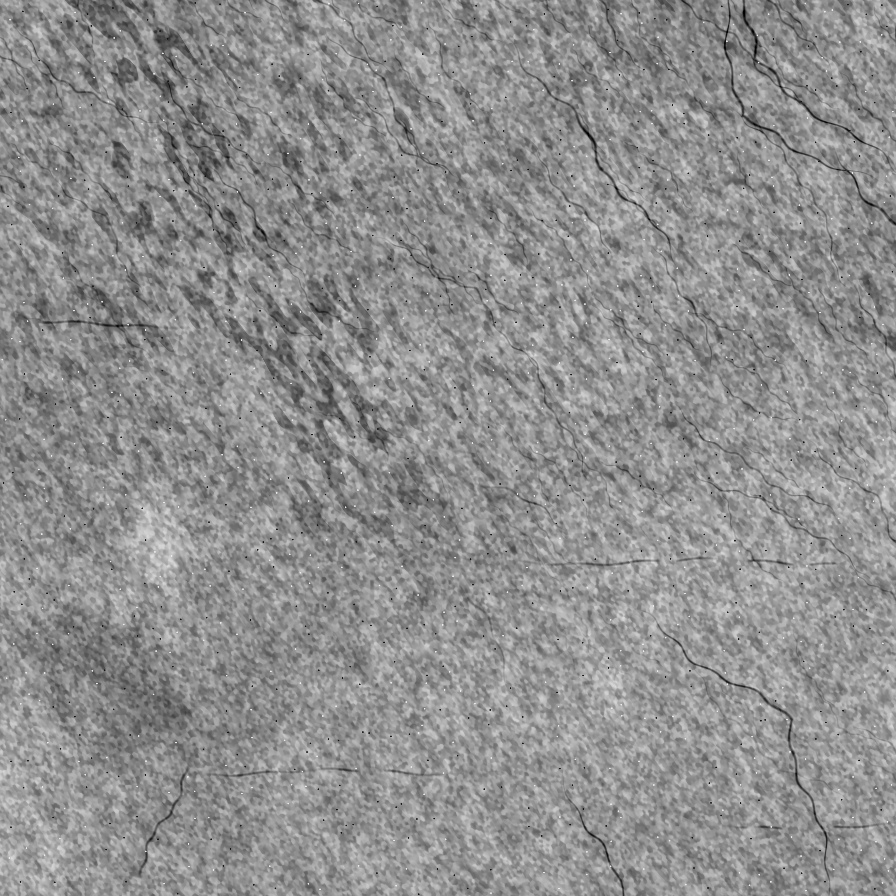
This texture is drawn by a Shadertoy shader. Its source:

```glsl
vec3 hash3(vec2 p) {
    vec3 q = fract(p.xyx * vec3(0.1031, 0.1030, 0.0973));
    q += dot(q, q.yxz + 33.33);
    return fract((q.xxy + q.yzz) * q.zyx);
}

// Coordinates along and across a direction
vec2 alignTo(vec2 v, float angle) {
    vec2 dir = vec2(cos(angle), sin(angle));
    return vec2(dot(v, dir), dot(v, vec2(-dir.y, dir.x)));
}

// Smooth cellular noise: scattered points blend their random values
float cellNoise(vec2 p) {
    vec2 cell = floor(p);
    float sum = 0.0, total = 0.0;
    for (int y = -1; y <= 1; y++)
    for (int x = -1; x <= 1; x++) {
        vec2 id = cell + vec2(x, y);
        vec3 h = hash3(id);
        vec2 d = id + h.xy - p;
        float weight = exp(-4.5 * dot(d, d));
        sum += weight * h.z;
        total += weight;
    }
    return sum / total;
}

// Scattered, kinked, tapering cracks
float cracks(vec2 p, float scale, float width, float share, float kink) {
    float pixel = 0.6 / iResolution.y;
    float ink = 0.0;
    p *= scale;
    vec2 cell = floor(p);
    for (int y = -1; y <= 1; y++)
    for (int x = -1; x <= 1; x++) {
        vec2 id = cell + vec2(x, y);
        vec3 place = hash3(id + 71.0), kind = hash3(id + 19.0);
        vec2 l = alignTo(p - id - place.xy, mix(-1.1, -0.5, place.z));
        l.y += kink * (kind.x - 0.5) * abs(l.x);
        l.y += 0.03 * sin(l.x * 9.0 + 6.28 * place.x) + 0.012 * sin(l.x * 31.0 + 6.28 * place.y);
        float taper = max(1.0 - abs(l.x) / mix(0.5, 0.98, kind.y), 0.0);
        float edge = (width * (0.3 + taper) + pixel) * scale;
        float line = (1.0 - smoothstep(0.0, edge, abs(l.y))) * smoothstep(0.0, 0.4, taper);
        ink = max(ink, line * step(kind.z, share));
    }
    return ink;
}

// Sparse bright and dark pinholes
float specks(vec2 p) {
    vec2 q = p * 54.0, id = floor(q);
    vec3 h = hash3(id + 137.0);
    float away = length(q - id - 0.1 - 0.8 * h.xy) / 54.0;
    float dotMask = 1.0 - smoothstep(0.0005, 0.0013, away);
    return dotMask * (step(h.z, 0.2) - step(0.79, h.z));
}

// Soft round patch
float patchAt(vec2 p, vec2 centre, vec2 size) {
    return 1.0 - smoothstep(0.5, 1.3, length((p - centre) / size));
}

void mainImage(out vec4 fragColor, in vec2 fragCoord) {
    vec2 uv = fragCoord / iResolution.y;
    vec2 slope = alignTo(uv, -0.95);
    float blotch = cellNoise(uv * 6.0 + 3.0);
    float cloud = cellNoise(slope * vec2(14.0, 30.0));

    // Stone grain, drawn out along the slope
    float grey = 0.604;
    grey += 0.11 * (blotch - 0.5) + 0.10 * (cloud - 0.5);
    grey += 0.17 * (cellNoise(slope * vec2(85.0, 160.0) + 40.0) - 0.5);
    grey += 0.27 * (cellNoise(slope * vec2(250.0, 340.0) + 9.0) - 0.5);

    // Dark flecks, densest in a band at the upper left
    float band = exp(-pow(alignTo(uv - vec2(0.27, 0.72), -1.1).y / 0.11, 2.0)) * smoothstep(0.3, 0.5, uv.y);
    float density = 0.25 + 0.4 * smoothstep(0.2, 0.7, uv.y) + 0.5 * band;
    float fleck = cellNoise(slope * vec2(50.0, 150.0) + 80.0);
    grey -= 0.20 * density * smoothstep(0.48, 0.76, fleck + 0.45 * (cloud - 0.5));
    grey -= 0.05 * band * smoothstep(0.4, 0.7, cloud);

    // Pale and dark stains
    vec2 warped = uv + 0.05 * (vec2(cloud, cellNoise(uv * 22.0)) - 0.5);
    grey += 0.13 * patchAt(warped, vec2(0.165, 0.39), vec2(0.042, 0.07));
    grey += 0.08 * patchAt(warped, vec2(0.13, 0.31), vec2(0.025, 0.035));
    vec2 stain = alignTo(warped - vec2(0.11, 0.235), -0.8);
    grey -= 0.10 * patchAt(stain, vec2(0.0), vec2(0.11, 0.065));

    // Hairlines and bold cracks, mostly toward the upper right
    float hairMask = mix(0.2, 1.0, smoothstep(0.55, 0.95, uv.x * 0.6 + uv.y));
    grey -= 0.22 * hairMask * cracks(uv, 7.0, 0.0013, 0.7, 0.5);
    grey -= 0.16 * hairMask * cracks(uv + 5.3, 13.0, 0.0011, 0.7, 0.6);
    grey -= 0.38 * smoothstep(0.45, 0.7, uv.x) * cracks(uv + 2.0, 4.5, 0.0019, 0.62, 1.2);

    // Level seams: height, middle, half length
    vec3 seams[4] = vec3[4](vec3(0.638, 0.1, 0.12), vec3(0.373, 0.75, 0.26),
                            vec3(0.138, 0.34, 0.19), vec3(0.078, 0.92, 0.13));
    for (int i = 0; i < 4; i++) {
        vec3 s = seams[i];
        float wave = 0.003 * sin(uv.x * 23.0 + s.x * 40.0) + 0.0012 * sin(uv.x * 90.0);
        float fade = 1.0 - smoothstep(0.5, 1.0, abs(uv.x - s.y) / s.z);
        float line = 1.0 - smoothstep(0.0, 0.0024, abs(uv.y - s.x - wave));
        grey -= 0.26 * line * fade * smoothstep(0.25, 0.7, cellNoise(vec2(uv.x * 45.0, s.x * 50.0)));
    }

    // Steep crack dropping from the lower left seam
    vec2 steep = alignTo(uv - vec2(0.183, 0.085), 1.1);
    steep.y += 0.004 * sin(steep.x * 70.0) + 0.0015 * sin(steep.x * 230.0);
    grey -= 0.3 * (1.0 - smoothstep(0.0, 0.0027, abs(steep.y))) * (1.0 - smoothstep(0.05, 0.075, abs(steep.x)));

    // Pinholes
    float speck = specks(uv);
    grey = mix(grey, speck > 0.0 ? 0.92 : 0.08, abs(speck));
    fragColor = vec4(vec3(clamp(grey, 0.0, 1.0)), 1.0);
}
```
